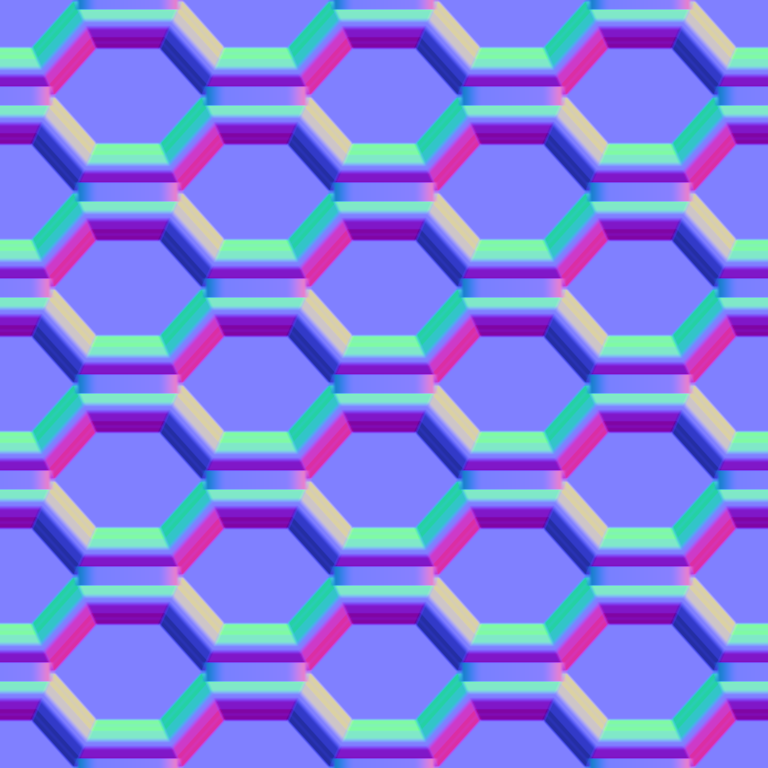
Give the GLSL for this texture map, as a Shadertoy shader.

```glsl
// Tangent-space normal map of a hexagonal wire mesh with flat bridges between the wires.

const vec2 REPEATS = vec2(3.0, 4.0);   // cells across and down the canvas
const vec2 CELL = vec2(4.0, 3.0);      // cell size in mesh units, bridge at its centre
const float CREST_LOW = 0.375;         // wire crest beside a bridge
const float CREST_HIGH = 1.125;        // wire crest beside the next bridge row
const float RAMP_RUN = 0.67;           // horizontal length of a slanted wire
const float GRADIENT_STEP = 0.04;      // also softens the mitred corners

// Offset to the nearest cell centre
vec2 wrapCell(vec2 p) {
    return p - CELL * floor(p / CELL + 0.5);
}

// Mitred distance to the crest of the zigzag wire
float crestDistance(vec2 p) {
    vec2 q = abs(wrapCell(p));
    vec2 rampNormal = normalize(vec2(CREST_LOW - CREST_HIGH, RAMP_RUN));
    float ramp = dot(q - 0.25 * CELL, rampNormal);
    return abs(min(q.y - CREST_LOW, max(ramp, q.y - CREST_HIGH)));
}

vec2 crestGradient(vec2 p, float h) {
    vec2 e = vec2(h, 0.0);
    return vec2(crestDistance(p + e.xy) - crestDistance(p - e.xy),
                crestDistance(p + e.yx) - crestDistance(p - e.yx)) / (2.0 * h);
}

// Sine of the surface angle: round crest, steep flank, flat ground
float wireTilt(float d) {
    float tilt = 0.82 * smoothstep(0.0, 0.11, d);
    tilt = mix(tilt, 0.96, smoothstep(0.19, 0.22, d));
    float groove = 1.0 - smoothstep(0.0, 0.04, abs(d - 0.29));
    return (tilt - 0.05 * groove) * (1.0 - smoothstep(0.355, 0.41, d));
}

// Replaces the slope with a strip that rolls off at its two ends
vec2 addBridge(vec2 slope, vec2 b) {
    vec2 a = abs(b);
    float mask = (1.0 - smoothstep(0.13, 0.17, a.y)) * (1.0 - smoothstep(0.74, 0.86, a.x));
    float roll = 0.12 * a.x + 0.75 * smoothstep(0.45, 0.8, a.x);
    return mix(slope, vec2(sign(b.x) * roll, 0.0), mask);
}

void mainImage(out vec4 fragColor, in vec2 fragCoord) {
    vec2 uv = fragCoord / iResolution.xy;
    vec2 p = uv * REPEATS * CELL - vec2(0.5 * CELL.x, 0.0);

    // Wire flanks, then both staggered sets of bridges
    vec2 slope = crestGradient(p, GRADIENT_STEP) * wireTilt(crestDistance(p));
    slope = addBridge(slope, wrapCell(p));
    slope = addBridge(slope, wrapCell(p - 0.5 * CELL));

    // Encode the unit normal as a colour
    vec3 normal = vec3(slope, sqrt(max(0.0, 1.0 - dot(slope, slope))));
    fragColor = vec4(0.5 + 0.5 * normal, 1.0);
}
```
